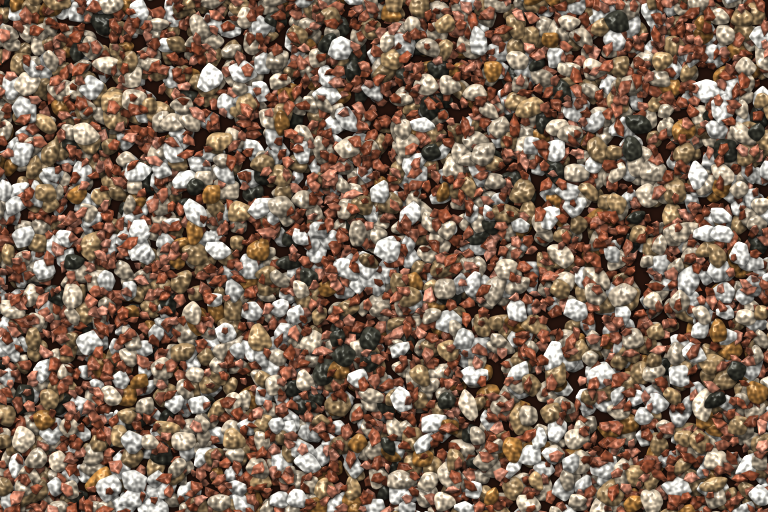
Give the GLSL for this texture, as a Shadertoy shader.

```glsl
// Sizes are fractions of the canvas height
const float PEBBLE_CELL  = 0.041;
const float CHIP_CELL    = 0.0205;
const float SHADOW_WIDTH = 0.0030;
const float SHADOW_DEPTH = 0.54;
const float GRAIN_FREQ   = 115.0;
const float GRAIN_BUMP   = 0.70;
const float MOTTLE       = 0.50;
const float CLUMP_FREQ   = 3.0;
const float CLUMP_AMOUNT = 0.40;
const float AMBIENT      = 0.50;
const float DIFFUSE      = 0.80;
const float GLOSS        = 0.36;
const vec3  LIGHT        = vec3(-0.24, 0.68, 0.69);

const vec3 GAP    = vec3(0.15, 0.08, 0.055);
const vec3 MARBLE = vec3(0.87, 0.86, 0.83);
const vec3 QUARTZ = vec3(0.73, 0.67, 0.58);
const vec3 OLIVE  = vec3(0.58, 0.48, 0.34);
const vec3 OCHRE  = vec3(0.58, 0.41, 0.21);
const vec3 BASALT = vec3(0.19, 0.19, 0.16);
const vec3 RUST   = vec3(0.46, 0.24, 0.155);
const vec3 ROSE   = vec3(0.68, 0.46, 0.38);

const float TAU = 6.28318;

vec4 hash4(vec3 p) {
    vec4 q = fract(p.xyzx * vec4(0.1031, 0.1030, 0.0973, 0.1099));
    q += dot(q, q.wzxy + 33.33);
    return fract((q.xxyz + q.yzzw) * q.zywx);
}

float cornerSlope(vec2 cell, vec2 offset) {
    float angle = TAU * hash4(vec3(cell, 71.0)).x;
    return dot(vec2(cos(angle), sin(angle)), offset);
}

float gradientNoise(vec2 p) {
    vec2 i = floor(p), f = fract(p);
    vec2 u = f * f * f * (f * (f * 6.0 - 15.0) + 10.0);
    vec2 e = vec2(1.0, 0.0);
    float low  = mix(cornerSlope(i, f), cornerSlope(i + e, f - e), u.x);
    float high = mix(cornerSlope(i + e.yx, f - e.yx), cornerSlope(i + 1.0, f - 1.0), u.x);
    return mix(low, high, u.y);
}

// Rounded irregular polygon: x is distance, yz its gradient
vec3 stoneShape(vec2 q, int sides, float sharpness, float seed) {
    float total = 0.0;
    vec2 slope = vec2(0.0);
    for (int i = 0; i < sides; i++) {
        float s = float(i);
        float angle = TAU * (s + 0.28 * sin(seed * 57.0 + s * s * 1.7)) / float(sides);
        vec2 dir = vec2(cos(angle), sin(angle));
        float reach = 0.88 + 0.17 * sin(seed * 91.0 + s * s * 2.3);
        float weight = exp(sharpness * (dot(q, dir) - reach));
        total += weight;
        slope += weight * dir;
    }
    return vec3(log(total) / sharpness, slope / total);
}

vec3 pebbleColor(float pick) {
    if (pick < 0.29) return MARBLE;
    if (pick < 0.63) return QUARTZ;
    if (pick < 0.87) return OLIVE;
    if (pick < 0.94) return OCHRE;
    return BASALT;
}

vec3 shadeStone(vec3 albedo, vec3 normal, float gloss) {
    vec3 halfway = normalize(LIGHT + vec3(0.0, 0.0, 1.0));
    float shine = pow(max(dot(normal, halfway), 0.0), 40.0);
    return albedo * (AMBIENT + DIFFUSE * max(dot(normal, LIGHT), 0.0)) + gloss * shine;
}

// Lays one jittered layer of stones over the colour beneath
void scatter(inout vec3 color, vec2 p, vec2 grain, bool chips, float density, float seed) {
    float cellSize = chips ? CHIP_CELL : PEBBLE_CELL;
    vec2 g = p / cellSize + seed * vec2(3.37, 5.71);
    for (int k = 0; k < 9; k++) {
        vec2 cell = floor(g) + vec2(k % 3 - 1, k / 3 - 1);
        vec4 place = hash4(vec3(cell, seed));
        vec4 look = hash4(vec3(cell, seed + 40.0));
        float clump = gradientNoise(cell * cellSize * CLUMP_FREQ + 20.0);
        if (look.w > density * (chips ? 1.0 + 2.0 * CLUMP_AMOUNT * clump : 1.0)) continue;

        // Local frame: size, turn and stretch
        float radius = cellSize * mix(chips ? 0.32 : 0.42, 0.66, place.z);
        vec2 q = (g - cell - 0.5 - 0.7 * (place.xy - 0.5)) * cellSize / radius;
        if (dot(q, q) > 4.0) continue;
        float turn = TAU * place.w, c = cos(turn), s = sin(turn);
        mat2 rotation = mat2(c, -s, s, c);
        float stretch = mix(1.0, 1.26, look.z);
        vec2 scale = vec2(1.0 / stretch, stretch);
        bool marble = !chips && look.x < 0.29;
        vec3 shape = stoneShape(rotation * q * scale, chips ? 5 : 7,
                                chips ? 18.0 : (marble ? 17.0 : 9.0), look.y);
        vec2 slope = (shape.yz * scale) * rotation;
        float edge = shape.x * radius / max(length(slope), 0.3);

        // Contact shadow, deeper on the side away from the light
        float away = 0.72 - 0.45 * dot(slope, LIGHT.xy);
        color *= 1.0 - SHADOW_DEPTH * clamp(away, 0.0, 1.2) * exp(-max(edge, 0.0) / SHADOW_WIDTH);

        // Flat-topped, tilted and grainy surface
        vec2 bend = slope * 1.15 * exp((chips ? 4.0 : 3.0) * min(shape.x, 0.0));
        bend += (place.wz - 0.5) * (chips ? 0.75 : 0.35) + grain * GRAIN_BUMP;
        vec3 normal = normalize(vec3(bend, 0.9));
        vec3 albedo = chips ? mix(RUST, ROSE, look.x * look.x) : pebbleColor(look.x);
        albedo *= mix(0.82, 1.12, look.y) * (1.0 + MOTTLE * grain.y);
        vec3 lit = shadeStone(albedo, normal, GLOSS * (marble ? 0.3 : (chips ? 0.6 : 1.0)));
        float pixel = 0.7 / iResolution.y;
        color = mix(color, lit, 1.0 - smoothstep(-pixel, pixel, edge));
    }
}

void mainImage(out vec4 fragColor, in vec2 fragCoord) {
    vec2 p = fragCoord / iResolution.y;
    vec2 grain = vec2(gradientNoise(p * GRAIN_FREQ), gradientNoise(p * GRAIN_FREQ + 37.0));
    vec3 color = GAP;

    // Alternate pebbles and chips, thinning toward the top
    for (int layer = 0; layer < 3; layer++) {
        float depth = float(layer);
        scatter(color, p, grain, false, 1.0 / (1.0 + 0.5 * depth), 1.0 + depth);
        scatter(color, p, grain, true, 0.42 / (1.0 + 0.5 * depth), 11.0 + depth);
    }
    fragColor = vec4(clamp(color, 0.0, 1.0), 1.0);
}
```
